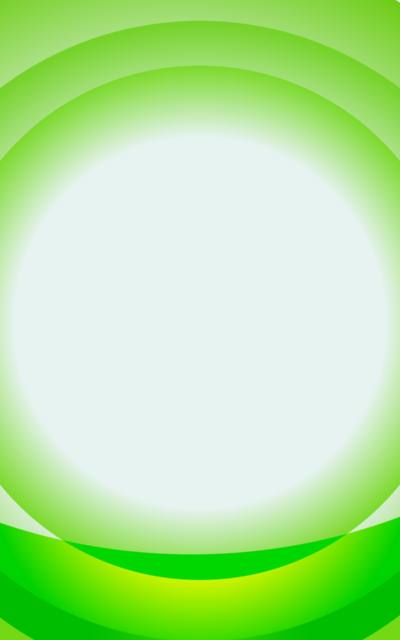
A WebGL 2 fragment shader for this background:

```glsl
#version 300 es
precision highp float;
uniform vec2 u_resolution;
out vec4 fragColor;

const vec3 MIST = vec3(0.906, 0.953, 0.945);

// Antialiased coverage of a disc
float disc(vec2 p, vec2 center, float radius) {
    float pixel = 1.0 / u_resolution.x;
    return smoothstep(pixel, -pixel, length(p - center) - radius);
}

// Linear ramp of distance from a center
float radial(vec2 p, vec2 center, float inner, float outer) {
    return clamp((length(p - center) - inner) / (outer - inner), 0.0, 1.0);
}

// Paints a disc that is misty inside and tinted toward its rim
vec3 paintRimmedDisc(vec3 below, vec2 p, vec2 center, float inner, float outer, vec3 rim) {
    vec3 fill = mix(MIST, rim, radial(p, center, inner, outer));
    return mix(below, fill, disc(p, center, outer));
}

// Lower band: yellow glow, darker ring and bright corners
vec3 lowerBand(vec2 p) {
    float glow = radial(p, vec2(0.5, 0.477), 0.323, 0.54);
    vec3 band = mix(vec3(0.83, 0.96, 0.0), vec3(0.0, 0.82, 0.0), glow);
    vec3 ring = mix(vec3(0.2, 0.82, 0.0), vec3(0.0, 0.74, 0.0), smoothstep(0.0, 0.3, abs(p.x - 0.5)));
    band = mix(ring, band, disc(p, vec2(0.5, 0.793), 0.796));
    return mix(vec3(0.45, 0.85, 0.08), band, disc(p, vec2(0.496, 0.723), 0.831));
}

void main() {
    // Canvas width is one unit
    vec2 p = gl_FragCoord.xy / u_resolution.x;
    vec2 lensCenter = vec2(0.5, 0.793);

    // Nested discs, from the back to the front
    vec3 color = MIST;
    color = paintRimmedDisc(color, p, vec2(0.448, 0.725), 0.583, 1.029, vec3(0.42, 0.8, 0.07));
    color = paintRimmedDisc(color, p, vec2(0.5, 0.723), 0.546, 0.825, vec3(0.45, 0.82, 0.14));

    // Band below a wide arc
    float aboveArc = disc(p, vec2(0.479, 1.704), 1.49);
    color = mix(lowerBand(p), color, aboveArc);

    // Front lens, with a solid crescent where it crosses the band
    vec3 lens = mix(MIST, vec3(0.48, 0.85, 0.16), radial(p, lensCenter, 0.463, 0.643));
    lens = mix(vec3(0.0, 0.84, 0.0), lens, aboveArc);
    color = mix(color, lens, disc(p, lensCenter, 0.643));

    fragColor = vec4(color, 1.0);
}
```
